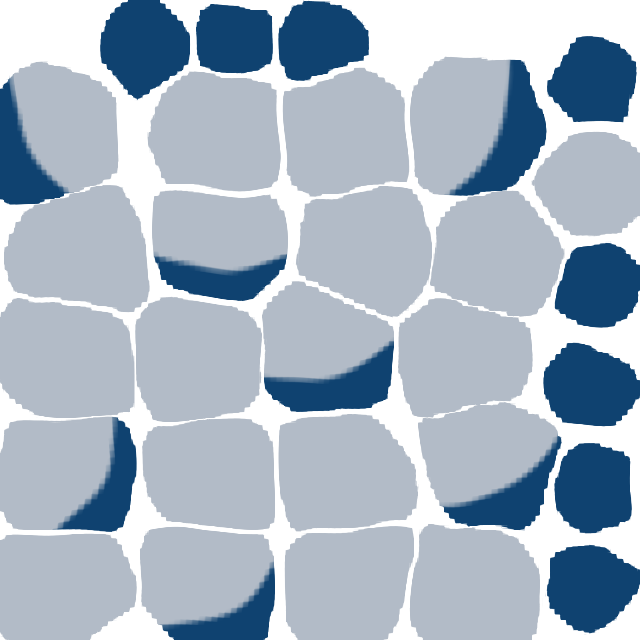
This pattern is drawn by a Shadertoy shader. Its source:

```glsl
const vec3 PAPER = vec3(1.0);
const vec3 STONE = vec3(0.70, 0.735, 0.78);
const vec3 NAVY = vec3(0.06, 0.26, 0.44);

const int COLS = 4;                            // large stones
const int ROWS = 5;
const vec2 PITCH = vec2(0.212, 0.176);
const vec2 JITTER = vec2(0.05, 0.036);
const float ROW_SHIFT = 0.022;
const float STONE_RADIUS = 0.108;

const int RIM_RIGHT = 6;                       // small stones on two sides
const int RIM_TOP = 3;
const int PALE_RIM = 4;                        // the one grey stone of the rim
const float RIM_PITCH = 0.155;
const float RIM_LINE = 0.932;
const float RIM_RADIUS = 0.065;
const float PALE_RIM_RADIUS = 0.085;

const int SIDES = 6;
const float ROUNDING = 0.32;
const vec2 GAP = vec2(0.0012, 0.006);
const float WARP = 0.016;
const float WARP_SCALE = 9.0;
const float STEP_SIZE = 0.009;
const float STEP_AMOUNT = 0.65;
const float PATCH_OFFSET = 0.42;
const float PATCH_CURVE = 2.5;
const float PATCH_BLUR = 0.007;

const float TAU = 6.2831853;
const int LARGE = COLS * ROWS;
const int COUNT = LARGE + RIM_RIGHT + RIM_TOP;

vec2 hash2(vec2 p) {
    p = vec2(dot(p, vec2(127.1, 311.7)), dot(p, vec2(269.5, 183.3)));
    return fract(sin(p) * 43758.55);
}

float gradientNoise(vec2 p) {
    vec2 i = floor(p), f = fract(p);
    vec2 u = f * f * f * (f * (f * 6.0 - 15.0) + 10.0);
    vec2 e = vec2(0.0, 1.0);
    float a = dot(hash2(i) * 2.0 - 1.0, f);
    float b = dot(hash2(i + e.yx) * 2.0 - 1.0, f - e.yx);
    float c = dot(hash2(i + e) * 2.0 - 1.0, f - e);
    float d = dot(hash2(i + 1.0) * 2.0 - 1.0, f - 1.0);
    return mix(mix(a, b, u.x), mix(c, d, u.x), u.y);
}

float smoothMax(float a, float b, float k) {
    float h = max(k - abs(a - b), 0.0) / k;
    return max(a, b) + h * h * k * 0.25;
}

// Wavy outline with small rounded stair steps
vec2 roughen(vec2 p) {
    vec2 q = p * WARP_SCALE;
    p += WARP * vec2(gradientNoise(q), gradientNoise(q + 37.0));
    vec2 s = p / STEP_SIZE;
    vec2 stairs = floor(s) + smoothstep(0.3, 0.7, fract(s));
    return mix(p, stairs * STEP_SIZE, STEP_AMOUNT);
}

bool isNavy(int i) {
    return i >= LARGE && i != LARGE + PALE_RIM;
}

// Centre in xy, radius in z
vec3 grain(int i) {
    vec2 jitter = hash2(vec2(float(i), 4.0)) - 0.5;
    if (i < LARGE) {
        vec2 cell = vec2(i % COLS, i / COLS);
        vec2 c = (cell + 0.5) * PITCH + jitter * JITTER;
        c.x += ROW_SHIFT * mod(cell.y, 2.0);
        return vec3(c, STONE_RADIUS);
    }
    int k = i - LARGE;
    float radius = k == PALE_RIM ? PALE_RIM_RADIUS : RIM_RADIUS;
    vec2 c = k < RIM_RIGHT ? vec2(RIM_LINE, 0.09 + RIM_PITCH * float(k))
                           : vec2(0.235 + 0.135 * float(k - RIM_RIGHT), RIM_LINE);
    return vec3(c + jitter * 0.02, radius);
}

float power(vec2 p, vec3 g) {
    vec2 v = p - g.xy;
    return dot(v, v) - g.z * g.z;
}

void mainImage(out vec4 fragColor, in vec2 fragCoord) {
    vec2 p = roughen(fragCoord / iResolution.y);
    float pixel = 1.0 / iResolution.y;

    // Owner of this point in the power diagram
    int id = 0;
    float best = 1e5;
    for (int i = 0; i < COUNT; i++) {
        float w = power(p, grain(i));
        if (w < best) { best = w; id = i; }
    }
    vec3 g = grain(id);
    vec2 local = p - g.xy;

    // Rounded irregular polygon
    float d = -1.0;
    for (int k = 0; k < SIDES; k++) {
        vec2 h = hash2(vec2(float(id) + 0.5, float(k) + 11.0));
        float angle = TAU * (float(k) + 0.5 * h.x + float(id) * 0.37) / float(SIDES);
        float side = dot(local, vec2(cos(angle), sin(angle))) - g.z * mix(0.88, 1.15, h.y);
        d = smoothMax(d, side, ROUNDING * g.z);
    }

    // Cut by the neighbours, leaving joints of varied width
    for (int j = 0; j < COUNT; j++) {
        if (j == id) continue;
        vec3 n = grain(j);
        float edge = (power(p, n) - best) / (2.0 * distance(n.xy, g.xy));
        float gap = mix(GAP.x, GAP.y, hash2(vec2(float(id + j), float(id * j))).x);
        d = smoothMax(d, gap - edge, 0.012);
    }

    // Soft navy patch on every third large stone
    float turn = TAU * hash2(vec2(float(id), 23.0)).x;
    vec2 dir = vec2(cos(turn), sin(turn));
    float across = dot(local, vec2(-dir.y, dir.x));
    float cut = dot(local, dir) - PATCH_OFFSET * g.z + PATCH_CURVE * across * across;
    float navy = id < LARGE && id % 3 == 1 ? smoothstep(-PATCH_BLUR, PATCH_BLUR, cut) : 0.0;
    if (isNavy(id)) navy = 1.0;

    float soft = clamp(fwidth(d), 0.2 * pixel, 2.0 * pixel) * 0.6;
    vec3 colour = mix(STONE, NAVY, navy);
    fragColor = vec4(mix(colour, PAPER, smoothstep(-soft, soft, d)), 1.0);
}
```
